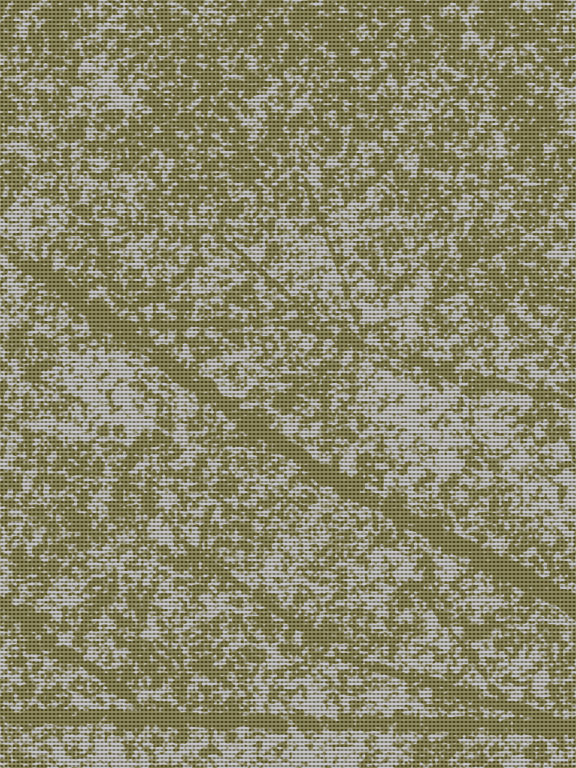
Write a WebGL 2 fragment shader that draws this texture.

```glsl
#version 300 es
precision highp float;
// Woven mesh screen over finely speckled foliage, crossed by dark slanting branches.

uniform vec2 u_resolution;
out vec4 fragColor;

// Lengths are in canvas widths; y runs from 0 to about 1.33.
const float MESH_COUNT = 144.0;               // mesh cells across the width
const vec2 HOLE_SHADE = vec2(0.34, 0.27);     // half size of a hole, in cells
const vec2 HOLE_LIGHT = vec2(0.28, 0.25);
const vec3 DARK_OLIVE = vec3(0.29, 0.27, 0.13);
const vec3 GREY_OLIVE = vec3(0.46, 0.45, 0.39);
const vec3 THREAD_OLIVE = vec3(0.57, 0.55, 0.38);
const vec3 THREAD_YELLOW = vec3(0.65, 0.63, 0.48);
const vec3 PALE_LILAC = vec3(0.77, 0.77, 0.79);
const vec3 WARP_GREY = vec3(0.67, 0.66, 0.61);  // lit vertical threads
const float LIGHT_BIAS = -0.08;               // higher opens more sky
const float EDGE_SOFTNESS = 0.24;
const float FRINGE_WIDTH = 0.42;
const float CANOPY_SHADE = 0.18;              // extra darkness at the top

// Branch segments: start xy, end xy, with half widths below.
const int BRANCH_COUNT = 11;
const vec4 BRANCHES[BRANCH_COUNT] = vec4[](
  vec4(0.00, 0.91, 0.56, 0.51), vec4(0.56, 0.51, 1.00, 0.28),
  vec4(0.20, 0.77, 0.50, 0.77), vec4(0.50, 0.77, 1.00, 0.63),
  vec4(0.00, 0.29, 0.24, 0.11), vec4(0.33, 0.38, 0.60, 0.19),
  vec4(0.60, 0.19, 1.00, 0.07), vec4(0.00, 0.09, 1.00, 0.07),
  vec4(0.53, 1.02, 0.62, 0.78), vec4(0.37, 0.93, 0.55, 0.78),
  vec4(0.72, 0.32, 0.88, 0.11));
const float HALF_WIDTHS[BRANCH_COUNT] = float[](
  0.013, 0.015, 0.005, 0.008, 0.007, 0.005, 0.007, 0.012, 0.004, 0.004, 0.004);

// Openings in the leaves: centre xy, radius, strength.
const int GAP_COUNT = 8;
const vec4 GAPS[GAP_COUNT] = vec4[](
  vec4(0.17, 0.64, 0.06, 0.50), vec4(0.04, 0.97, 0.06, 0.38),
  vec4(0.53, 0.92, 0.13, 0.18), vec4(0.70, 0.61, 0.11, 0.18),
  vec4(0.18, 0.01, 0.06, 0.42), vec4(0.58, 0.00, 0.11, 0.38),
  vec4(0.97, 0.43, 0.06, 0.30), vec4(0.17, 1.18, 0.06, 0.24));

vec2 hash2(vec2 p) {
  vec3 q = fract(p.xyx * vec3(0.1031, 0.1030, 0.0973));
  q += dot(q, q.yzx + 33.33);
  return fract((q.xx + q.yz) * q.zy);
}

float valueNoise(vec2 p) {
  vec2 i = floor(p), f = fract(p);
  f = f * f * (3.0 - 2.0 * f);
  float low = mix(hash2(i).x, hash2(i + vec2(1, 0)).x, f.x);
  float high = mix(hash2(i + vec2(0, 1)).x, hash2(i + vec2(1, 1)).x, f.x);
  return mix(low, high, f.y) - 0.5;
}

// Distance to the nearest scattered leaf centre.
float cellular(vec2 p) {
  vec2 i = floor(p), f = fract(p);
  float nearest = 2.0;
  for (int y = -1; y <= 1; y++)
    for (int x = -1; x <= 1; x++) {
      vec2 o = vec2(x, y);
      nearest = min(nearest, length(o + hash2(i + o) - f));
    }
  return nearest;
}

float segmentDistance(vec2 p, vec4 s) {
  vec2 a = p - s.xy, b = s.zw - s.xy;
  return length(a - b * clamp(dot(a, b) / dot(b, b), 0.0, 1.0));
}

// Positive where sky shows, negative in leaf shade.
float skyTone(vec2 p) {
  float tone = LIGHT_BIAS - CANOPY_SHADE * smoothstep(0.85, 1.10, p.y);
  // Broad clumps, then leaves, then flecks about one mesh cell wide.
  tone += 0.14 * valueNoise(p * 5.0 + 7.0);
  tone += 0.38 * valueNoise(p * 17.0 + 31.0);
  tone += 0.55 * (cellular(p * 38.0 + 3.0) - 0.45);
  tone += 0.60 * valueNoise(p * vec2(62.0, 74.0) + 17.0);
  tone += 0.90 * valueNoise(p * vec2(115.0, 150.0) + 53.0);
  tone += 0.95 * valueNoise(p * vec2(190.0, 230.0) + 91.0);
  for (int i = 0; i < GAP_COUNT; i++) {
    vec2 d = (p - GAPS[i].xy) / GAPS[i].z;
    tone += GAPS[i].w * exp(-dot(d, d));
  }
  // Branches block the light, with slightly ragged edges.
  float ragged = 0.006 * valueNoise(p * 45.0);
  for (int i = 0; i < BRANCH_COUNT; i++) {
    float d = segmentDistance(p, BRANCHES[i]) + ragged - HALF_WIDTHS[i];
    tone -= 0.60 * (1.0 - smoothstep(-0.003, 0.004, d));
  }
  return tone;
}

void main() {
  vec2 p = gl_FragCoord.xy / u_resolution.x;
  float tone = skyTone(p);
  float light = smoothstep(-EDGE_SOFTNESS, EDGE_SOFTNESS, tone);
  float fringe = 1.0 - smoothstep(0.0, FRINGE_WIDTH, abs(tone));

  // Mesh holes, smoothed over one pixel.
  float pixel = MESH_COUNT / u_resolution.x;
  vec2 offset = abs(fract(p * MESH_COUNT) - 0.5);
  vec2 halfHole = mix(HOLE_SHADE, HOLE_LIGHT, light);
  vec2 cover = clamp((halfHole - offset) / pixel + 0.5, 0.0, 1.0);
  float hole = cover.x * cover.y;

  vec3 shadeThread = mix(THREAD_OLIVE, THREAD_YELLOW, fringe);
  vec3 lightThread = mix(PALE_LILAC, WARP_GREY, cover.y);
  vec3 thread = mix(shadeThread, lightThread, light);
  vec3 gap = mix(DARK_OLIVE, GREY_OLIVE, light);
  fragColor = vec4(mix(thread, gap, hole), 1.0);
}
```
